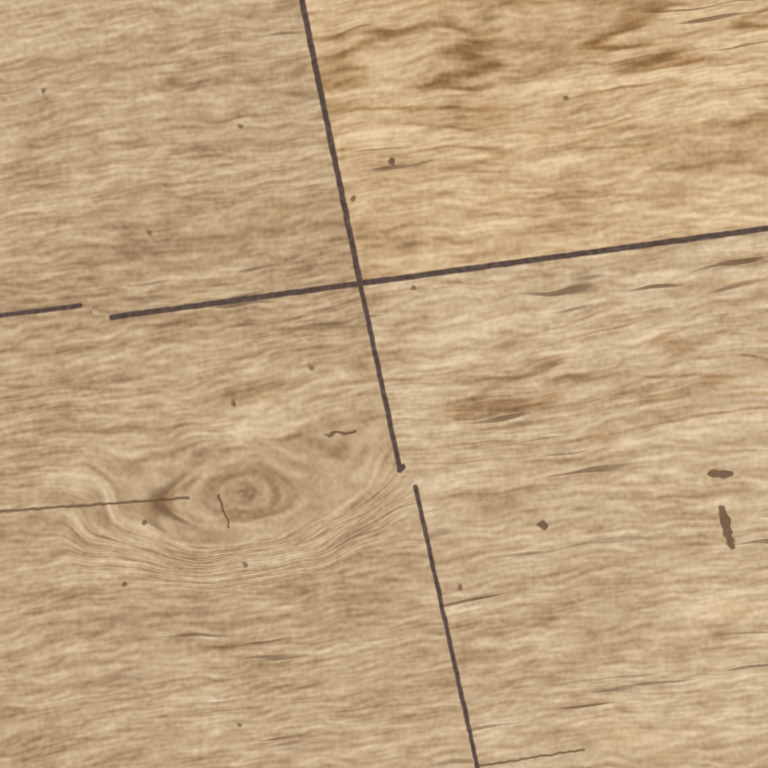
Write a three.js fragment shader that draws this texture.

```glsl
// Four pale oak floor boards meeting at a tilted crossing of dark, broken joints.
// Stretched gradient noise in a board-aligned frame gives grain, ripples and pores;
// an elliptical field bends the grain round a knot, and segments draw the joints.
#define CROSSING vec2(0.469, 0.631)
#define GRAIN_SLOPE 0.135
#define JOINT_LEAN 0.210
#define JOINT_WIDTH 0.0037
#define EDGE_SOFTNESS 0.0018
#define KNOT vec2(-0.190, -0.250)
#define RIPPLE_FREQ 34.0
#define FIBRE_FREQ 72.0
#define PORE_DEPTH 0.6
#define SPECK_CELLS 14.0

varying vec2 vUv;

const vec3 OAK_DARK = vec3(0.52, 0.415, 0.30);
const vec3 OAK_MID = vec3(0.73, 0.62, 0.485);
const vec3 OAK_LIGHT = vec3(0.90, 0.805, 0.67);
const vec3 PORE_BROWN = vec3(0.38, 0.29, 0.21);
const vec3 JOINT_GREY = vec3(0.31, 0.255, 0.24);

vec2 hash2(vec2 p) {
  vec3 h = fract(vec3(p.xyx) * vec3(0.1031, 0.1030, 0.0973));
  h += dot(h, h.yzx + 33.33);
  return fract((h.xx + h.yz) * h.zy);
}

float gradAt(vec2 cell, vec2 corner, vec2 f) {
  return dot(hash2(cell + corner) * 2.0 - 1.0, f - corner);
}

// Gradient noise
float noise(vec2 p) {
  vec2 c = floor(p), f = fract(p);
  vec2 u = f * f * f * (f * (f * 6.0 - 15.0) + 10.0);
  return mix(mix(gradAt(c, vec2(0, 0), f), gradAt(c, vec2(1, 0), f), u.x),
             mix(gradAt(c, vec2(0, 1), f), gradAt(c, vec2(1, 1), f), u.x), u.y);
}

float fbm(vec2 p) {
  float sum = 0.0, amp = 0.6;
  for (int i = 0; i < 4; i++) {
    sum += amp * noise(p);
    p = p * 2.03 + 17.0;
    amp *= 0.55;
  }
  return sum;
}

float bell(float x, float centre, float width) {
  float d = (x - centre) / width;
  return exp(-d * d);
}

// Soft-edged stroke from a to b, with half width w
float stroke(vec2 p, vec2 a, vec2 b, float w) {
  vec2 ab = b - a;
  float d = length(p - a - ab * clamp(dot(p - a, ab) / dot(ab, ab), 0.0, 1.0));
  return 1.0 - smoothstep(w - EDGE_SOFTNESS, w + EDGE_SOFTNESS, d);
}

void main() {
  vec2 p = vUv - CROSSING;
  vec2 along = normalize(vec2(1.0, GRAIN_SLOPE));
  vec2 q = vec2(dot(p, along), dot(p, vec2(-along.y, along.x)));

  // Which board: right or left, upper or lower
  float jog = 0.016 * step(vUv.y, 0.377);
  float right = step(jog - JOINT_LEAN * p.y, p.x);
  float upper = step(0.022 * step(vUv.x, 0.12), q.y);
  vec2 seed = vec2(right * 37.0, upper * 53.0) + 100.0;

  // Grain height, bent round the knot and gently waved
  float knotDist = length((q - KNOT) * vec2(0.5, 1.0)) + 0.018 * noise(q * 14.0 + seed);
  float knot = (1.0 - right) * (1.0 - upper) * smoothstep(0.125, 0.045, knotDist);
  float height = mix(q.y, KNOT.y + knotDist, knot);
  height += 0.03 * noise(q * vec2(3.0, 6.0) + seed) + 0.007 * noise(q * vec2(18.0, 20.0) + seed);
  vec2 g = vec2(q.x, height);

  // Layers of tone; creases are thin dark lines between ripples
  float broad = fbm(q * vec2(3.0, 9.0) + seed);
  float fibre = noise(g * vec2(9.0, FIBRE_FREQ) + seed);
  float fine = noise(g * vec2(36.0, FIBRE_FREQ * 2.4) + seed);
  float grit = noise(vUv * 140.0);
  float ripple = noise(g * vec2(5.0, RIPPLE_FREQ) + seed + 9.0);
  float crease = smoothstep(0.13, 0.0, abs(ripple)) * smoothstep(-0.25, 0.2, noise(q * vec2(9.0, 24.0) + seed));
  float power = 0.28 + 0.3 * knot + right * mix(0.6 * bell(q.y, -0.17, 0.09), 0.85 * bell(q.y, 0.26, 0.12), upper);
  float tone = 0.58 + 0.34 * broad + 0.40 * fibre + 0.42 * fine + 0.20 * grit + power * (0.35 * ripple - 0.38 * crease);
  tone += 0.10 * right - 0.13 * (1.0 - right) * bell(q.y, 0.03, 0.09) - 0.20 * knot * smoothstep(0.06, 0.01, knotDist);
  vec3 col = tone < 0.5 ? mix(OAK_DARK, OAK_MID, clamp(tone * 2.0, 0.0, 1.0))
                        : mix(OAK_MID, OAK_LIGHT, clamp(tone * 2.0 - 1.0, 0.0, 1.0));

  // Golden creases and stains
  float warm = 0.6 * smoothstep(0.15, 0.5, fbm(q * vec2(6.0, 13.0) + seed + 5.0)) + 0.7 * power * crease;
  col *= mix(vec3(1.0), vec3(0.98, 0.92, 0.83), clamp(warm, 0.0, 1.0));
  col *= mix(vec3(1.0), vec3(1.02, 1.0, 0.96), right * upper);

  // Open pores gathered in patches, and scattered specks
  float pores = smoothstep(0.2, 0.45, noise(g * vec2(9.0, 110.0) + seed + 21.0));
  pores *= smoothstep(-0.02, 0.3, noise(q * vec2(3.0, 10.0) + seed + 31.0));
  col = mix(col, PORE_BROWN, PORE_DEPTH * pores);
  vec2 cell = floor(vUv * SPECK_CELLS), rnd = hash2(cell + 71.0);
  vec2 speck = fract(vUv * SPECK_CELLS) - 0.2 - 0.6 * rnd;
  col = mix(col, PORE_BROWN, 0.6 * step(0.92, hash2(cell + 7.0).x) * smoothstep(0.07, 0.02, length(speck) + 0.05 * grit));

  // Larger marks and the crack that runs into the knot
  vec2 r = vUv + 0.006 * vec2(noise(vUv * 90.0), noise(vUv * 90.0 + 40.0));
  float marks = max(stroke(r, vec2(0.508, 0.791), vec2(0.511, 0.790), 0.0045), stroke(r, vec2(0.928, 0.384), vec2(0.948, 0.382), 0.005));
  marks = max(marks, max(stroke(r, vec2(0.940, 0.338), vec2(0.952, 0.290), 0.005), stroke(r, vec2(0.706, 0.317), vec2(0.709, 0.315), 0.005)));
  marks = max(marks, max(stroke(r, vec2(0.425, 0.434), vec2(0.462, 0.438), 0.002), stroke(r, vec2(0.285, 0.355), vec2(0.298, 0.315), 0.0015)));
  r = mix(vUv, r, 0.4);
  marks = max(marks, max(stroke(r, vec2(-0.01, 0.333), vec2(0.245, 0.352), 0.0016), stroke(r, vec2(0.625, 0.003), vec2(0.76, 0.024), 0.0014)));
  col = mix(col, PORE_BROWN, 0.75 * marks);

  // Joints, broken and offset where boards step
  vec2 s = vUv + 0.0012 * noise(vUv * 60.0);
  float joint = max(stroke(s, vec2(0.391, 1.01), CROSSING, JOINT_WIDTH), stroke(s, CROSSING, vec2(0.521, 0.388), JOINT_WIDTH * 0.85));
  joint = max(joint, stroke(s, vec2(0.541, 0.366), vec2(0.624, -0.01), JOINT_WIDTH * 0.75));
  joint = max(joint, max(stroke(s, vec2(0.146, 0.587), CROSSING, JOINT_WIDTH), stroke(s, CROSSING, vec2(1.01, 0.704), JOINT_WIDTH)));
  joint = max(joint, max(stroke(s, vec2(-0.01, 0.588), vec2(0.104, 0.602), JOINT_WIDTH * 0.8), stroke(s, vec2(0.521, 0.389), vec2(0.524, 0.392), 0.004)));
  col = mix(col, JOINT_GREY + 0.1 * grit, 0.9 * joint);

  gl_FragColor = vec4(col, 1.0);
}
```
